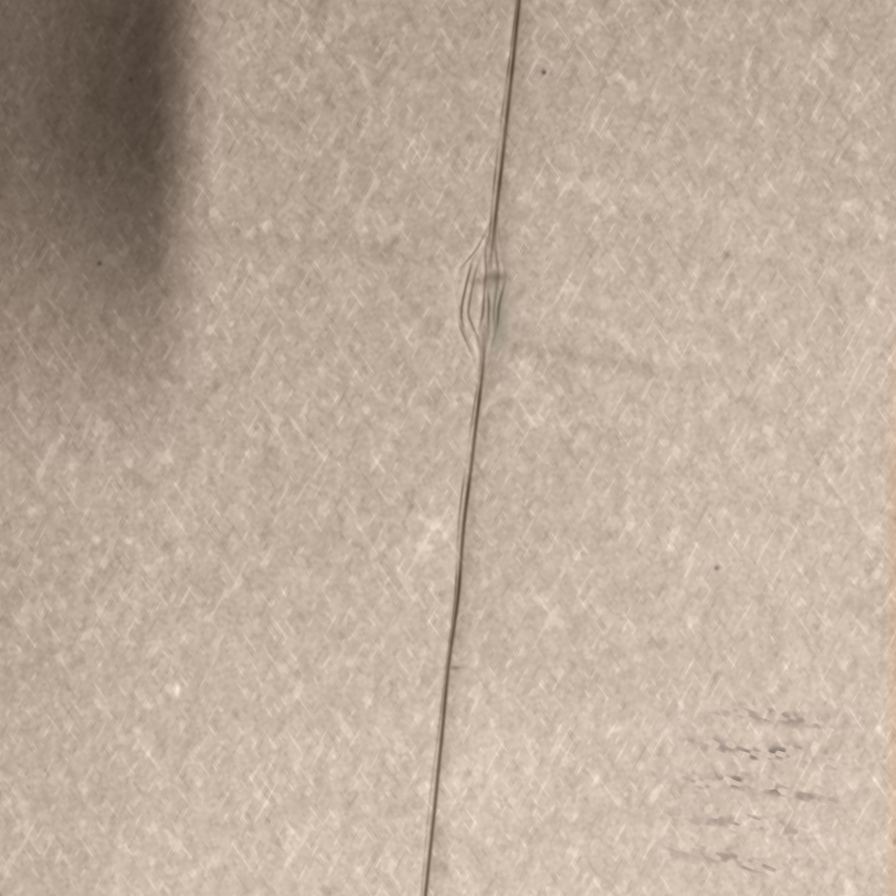
This texture is drawn by a three.js fragment shader. Its source:

```glsl
// Worn cardboard under warm light, with a slanting seam that splits open
// into a torn blister, a soft shadow at the upper left and faint ink smudges.
// Layered value noise gives the paper grain; distance bands give the marks.
varying vec2 vUv;

const vec3 PAPER_LIGHT = vec3(0.85, 0.78, 0.72);
const vec3 PAPER_DIM = vec3(0.67, 0.60, 0.54);
const vec3 SHADOW = vec3(0.33, 0.28, 0.24);
const vec3 SEAM_INK = vec3(0.34, 0.27, 0.21);
const vec3 GREEN_STAIN = vec3(0.54, 0.54, 0.47);
const vec3 SMUDGE_INK = vec3(0.46, 0.41, 0.38);

float hash(vec2 p) {
  p = fract(p * vec2(0.1031, 0.1137));
  p += dot(p, p.yx + 33.33);
  return fract((p.x + p.y) * p.x * 17.0);
}

float noise(vec2 p) {
  vec2 i = floor(p), f = fract(p);
  f = f * f * (3.0 - 2.0 * f);
  return mix(mix(hash(i), hash(i + vec2(1, 0)), f.x),
             mix(hash(i + vec2(0, 1)), hash(i + vec2(1, 1)), f.x), f.y);
}

vec2 rotate(vec2 p, float angle) {
  float c = cos(angle), s = sin(angle);
  return vec2(c * p.x - s * p.y, s * p.x + c * p.y);
}

float fbm(vec2 p) {
  float sum = 0.0, amp = 0.5;
  for (int i = 0; i < 4; i++) {
    sum += amp * noise(p);
    p = rotate(p, 0.9) * 2.03 + 17.3;
    amp *= 0.5;
  }
  return sum;
}

// Soft elliptical spot, 1 at its centre
float spot(vec2 p, vec2 centre, vec2 radius) {
  vec2 d = (p - centre) / radius;
  return exp(-dot(d, d));
}

// Soft line around zero distance
float band(float d, float width) {
  return exp(-d * d / (width * width));
}

// Uneven crease between two points
float crease(vec2 p, vec2 a, vec2 b, float width) {
  vec2 ab = b - a;
  float t = clamp(dot(p - a, ab) / dot(ab, ab), 0.0, 1.0);
  float wave = 0.012 * (noise(p * 14.0) - 0.5);
  float fade = smoothstep(0.0, 0.2, t) * smoothstep(1.0, 0.6, t);
  return band(length(p - a - ab * t + vec2(0.0, wave)), width) * fade * (0.4 + noise(p * 25.0));
}

// Lighting of the sheet with its broad stains
vec3 sheet(vec2 p) {
  float light = 0.12 + 0.70 * (1.0 - p.y) + 0.26 * (p.x - 0.5);
  light += 0.17 * spot(p, vec2(0.85, 0.62), vec2(0.28, 0.4)) - 0.18 * smoothstep(0.2, 0.0, p.x);
  light += 0.22 * (fbm(p * 6.0) - 0.47);
  return mix(PAPER_DIM, PAPER_LIGHT, clamp(light, 0.0, 1.1));
}

float shadowMask(vec2 p) {
  float edge = 0.21 + 0.03 * (p.y - 0.6);
  float side = 1.0 - smoothstep(edge - 0.055, edge + 0.03, p.x);
  float fall = smoothstep(0.44, 0.92, p.y + 0.08 * p.x);
  return side * fall * (0.70 + 0.30 * smoothstep(0.0, 0.16, p.x));
}

// Fine mottling with short pale fibres at two slants
float grain(vec2 p) {
  float tone = 0.06 * (noise(rotate(p, 0.5) * 230.0) - 0.5);
  tone += 0.11 * (fbm(rotate(p, 0.15) * vec2(105.0, 70.0)) - 0.47);
  for (int i = 0; i < 2; i++) {
    float k = float(i);
    float fibre = noise(rotate(p, 0.5 - 1.1 * k) * vec2(190.0, 60.0) + 31.0 * k);
    tone += 0.055 * smoothstep(0.72, 0.95, fibre) - 0.035 * smoothstep(0.25, 0.05, fibre);
  }
  return tone;
}

// Broken rows of worn ink at the lower right
float smudges(vec2 p) {
  float rows = 0.0;
  for (int i = 0; i < 5; i++) {
    float k = float(i);
    float y = 0.202 - 0.041 * k - 0.12 * (p.x - 0.85) + 0.014 * (noise(vec2(p.x * 60.0, k * 7.0)) - 0.5);
    float reach = spot(p, vec2(0.865 - 0.01 * k, p.y), vec2(0.07, 1.0));
    rows += band(p.y - y, 0.0085) * reach * (k == 1.0 || k == 2.0 ? 1.0 : 0.6);
  }
  return clamp(rows * smoothstep(0.42, 0.8, noise(rotate(p, 0.35) * vec2(110.0, 210.0))), 0.0, 1.0);
}

// Seam, twin edge and the strands that part at the blister
vec3 seam(vec3 color, vec2 p) {
  float d = p.x - 0.474 - 0.107 * p.y - 0.004 * (noise(vec2(p.y * 12.0, 4.0)) - 0.5);
  float open = smoothstep(0.565, 0.65, p.y) * (1.0 - smoothstep(0.68, 0.78, p.y));
  float wear = noise(vec2(p.y * 40.0, 2.0));
  color += 0.03 * band(d + 0.008, 0.005) - 0.05 * band(d - 0.005, 0.012);
  color = mix(color, SEAM_INK, (0.6 + 0.35 * wear) * band(d, 0.0023) * (1.0 - 0.9 * open));
  float twin = 0.0045 + 0.002 * sin(p.y * 17.0);
  color = mix(color, SEAM_INK, 0.5 * wear * band(d + twin, 0.0016) * (1.0 - open));
  color = mix(color, GREEN_STAIN, 0.6 * spot(p, vec2(0.556, 0.65), vec2(0.011, 0.045)));
  for (int i = 0; i < 7; i++) {
    float k = float(i);
    float wander = 0.012 * (noise(vec2(p.y * 26.0, k * 5.0)) - 0.5);
    float strand = d - open * ((k - 3.8) * 0.0085 + wander);
    float ink = open * smoothstep(0.25, 0.8, noise(vec2(p.y * 32.0, k * 3.0 + 0.5)));
    color = mix(color, SEAM_INK, 0.55 * ink * band(strand, 0.0018));
    color += 0.04 * open * band(strand + 0.004, 0.0025);
  }
  float torn = spot(p, vec2(0.547, 0.69), vec2(0.016, 0.008)) + 0.6 * spot(p, vec2(0.508, 0.255), vec2(0.012, 0.003));
  return mix(color, SEAM_INK, 0.7 * torn * noise(p * 130.0));
}

void main() {
  vec2 p = vUv;
  vec3 color = sheet(p);
  color -= 0.05 * crease(p, vec2(0.54, 0.622), vec2(0.86, 0.56), 0.009);
  color -= 0.03 * crease(p, vec2(0.22, 0.745), vec2(0.54, 0.70), 0.012);
  color += 0.03 * crease(p, vec2(0.57, 0.81), vec2(0.90, 0.745), 0.010);
  color += 0.04 * (spot(p, vec2(0.48, 0.385), vec2(0.03)) + spot(p, vec2(0.54, 0.14), vec2(0.05)));
  color = mix(color, vec3(0.84, 0.67, 0.52), 0.5 * smoothstep(0.98, 1.01, p.x) * smoothstep(0.75, 0.4, p.y));
  color = mix(color, SHADOW, shadowMask(p));
  color += grain(p) * (1.0 - 0.55 * shadowMask(p));
  color = seam(color, p);
  color = mix(color, SMUDGE_INK, 0.75 * smudges(p));
  // Bright fleck and dark pits
  color += 0.20 * spot(p, vec2(0.198, 0.231), vec2(0.003, 0.007));
  float pits = spot(p, vec2(0.146, 0.911), vec2(0.003)) + spot(p, vec2(0.111, 0.706), vec2(0.003));
  pits += spot(p, vec2(0.607, 0.919), vec2(0.003)) + 0.7 * spot(p, vec2(0.80, 0.366), vec2(0.003));
  color = mix(color, SHADOW * 0.7, 0.6 * pits);
  gl_FragColor = vec4(clamp(color, 0.0, 1.0), 1.0);
}
```
